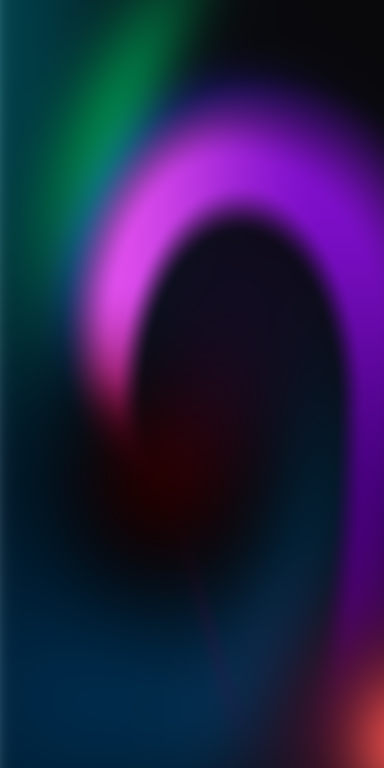
A Shadertoy shader for this background:

```glsl
// Blurred neon hook of violet light curling over a dark teal and blue backdrop.

// Soft elliptical light, 1 at its centre
float glow(vec2 p, vec2 centre, vec2 radius) {
    vec2 d = (p - centre) / radius;
    return exp(-dot(d, d));
}

// Signed ellipse field with its own radius for the lower half
float oval(vec2 p, vec2 centre, vec2 radius, float lowerRadius) {
    vec2 d = p - centre;
    radius.y = d.y < 0.0 ? lowerRadius : radius.y;
    return length(d / radius) - 1.0;
}

// Teal left side, green streak and deep blue floor
vec3 backdrop(vec2 p) {
    vec3 col = vec3(0.035, 0.035, 0.048);
    float left = exp(-pow(p.x / 0.33, 2.0));
    col = mix(col, vec3(0.0, 0.10, 0.17) + vec3(0.0, 0.14, 0.11) * smoothstep(0.7, 1.9, p.y), left);

    float rise = p.y - 1.22;
    float streakX = 0.14 + 0.25 * rise + 0.156 * rise * rise;
    float streakWidth = p.x < streakX ? 0.14 : 0.12;
    float streak = glow(p, vec2(streakX, 1.67), vec2(streakWidth, 0.40));
    col = mix(col, vec3(0.0, 0.52, 0.28), 0.9 * streak);

    col += vec3(-0.03, 0.12, 0.22) * glow(p, vec2(0.44, 0.20), vec2(0.42, 0.34));
    float armX = 0.83 - 0.35 * pow(max(0.95 - p.y, 0.0), 2.0);
    col += vec3(-0.035, 0.09, 0.15) * glow(p, vec2(armX, 0.56), vec2(0.15, 0.44));
    col += vec3(0.03, 0.008, 0.07) * glow(p, vec2(0.62, 1.22), vec2(0.30, 0.33));

    // Dark core with a faint ember
    col *= 1.0 - 0.95 * glow(p, vec2(0.41, 0.73), vec2(0.26, 0.31));
    col += vec3(0.13, 0.0, 0.0) * glow(p, vec2(0.43, 0.77), vec2(0.18, 0.20));
    col += vec3(0.05, 0.0, 0.03) * glow(p, vec2(0.56, 0.95), vec2(0.16, 0.20));
    return max(col, 0.0);
}

// Colour along the hook: crimson tip, pink shoulder, violet crown, indigo tail
vec3 hookColor(vec2 p) {
    float right = smoothstep(0.25, 0.85, p.x);
    vec3 tip = mix(vec3(0.42, 0.0, 0.08), vec3(0.88, 0.31, 0.93), smoothstep(0.80, 1.28, p.y));
    vec3 tail = mix(vec3(0.27, 0.0, 0.48), vec3(0.50, 0.06, 0.80), smoothstep(0.6, 1.6, p.y));
    return mix(tip, tail, right);
}

void mainImage(out vec4 fragColor, in vec2 fragCoord) {
    vec2 p = fragCoord / iResolution.xy * vec2(1.0, 2.0);
    vec3 col = backdrop(p);

    // Hook: the gap between two offset ovals, opening at the lower right
    float open = smoothstep(0.4, 0.8, p.x);
    float outerWidth = p.x > 0.638 ? 0.52 : 0.452;
    float inner = oval(p, vec2(0.625, 0.955), vec2(0.268, 0.468), mix(0.31, 1.1, open));
    float outer = oval(p, vec2(0.638, 1.141), vec2(outerWidth, 0.604), mix(0.60, 1.6, open));
    float soft = 0.10 * smoothstep(0.4, 1.0, p.x);
    float band = smoothstep(-0.08, 0.22, inner)
               * (1.0 - smoothstep(-0.25 - soft, 0.08 + soft, outer));
    band *= mix(smoothstep(0.73, 1.05, p.y), smoothstep(0.0, 0.45, p.y), smoothstep(0.42, 0.75, p.x));

    // Blue fringe outside the hook
    float fringe = exp(-pow(outer / 0.14, 2.0)) * smoothstep(0.9, 1.4, p.y);
    col += vec3(0.05, 0.02, 0.24) * fringe * (1.0 - 0.75 * smoothstep(0.5, 1.0, p.x));
    col = mix(col, hookColor(p), band);

    // Warm corner
    col = mix(col, vec3(0.32, 0.04, 0.16), 0.85 * glow(p, vec2(1.03, 0.10), vec2(0.31, 0.32)));
    col += vec3(0.56, 0.24, 0.12) * glow(p, vec2(1.05, 0.06), vec2(0.14, 0.19));

    // Pale rim at the left side
    col += vec3(0.10, 0.11, 0.11) * exp(-p.x / 0.014);
    fragColor = vec4(clamp(col, 0.0, 1.0), 1.0);
}
```
